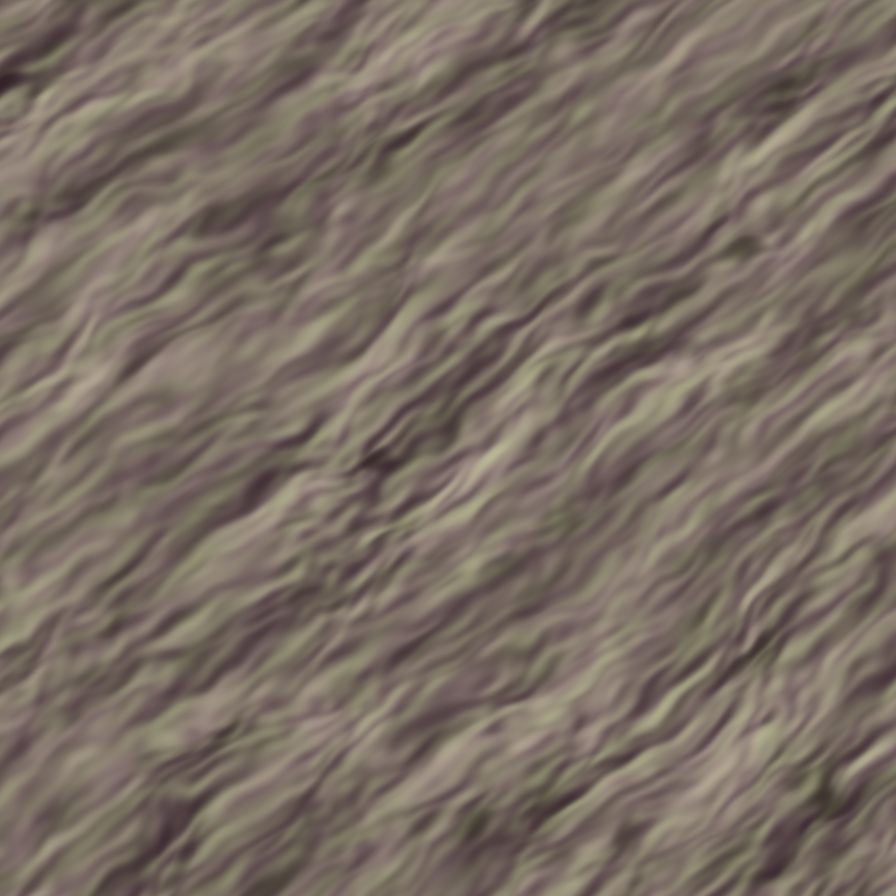
Write a WebGL 1 fragment shader that draws this texture.

```glsl
precision highp float;
// Weathered, fibrous rock or bark: slanted ridges lit from the upper left.
// Stretched gradient noise forms a height field; its slope across the grain
// gives the light, broad noise adds pale plates, dark pits and calm patches.

uniform vec2 u_resolution;

#define GRAIN_ANGLE 0.66    // mean direction of the ridges, radians
#define GRAIN_FAN 0.09      // turn of the grain toward the lower right
#define GRAIN_SCALE vec2(10.0, 38.0)
#define WAVINESS 0.010      // sideways wander of the ridges
#define LIGHT_REACH 0.005   // half distance between the slope samples
#define RELIEF 0.76         // contrast of the lit slopes
#define PLATE_TONE 0.80     // contrast of the broad pale plates
#define PIT_DEPTH 0.95
#define DARK vec3(0.33, 0.288, 0.262)
#define PALE vec3(0.61, 0.562, 0.502)
#define OLIVE_SHIFT vec3(-0.016, 0.014, -0.027)

// Unit gradient for a lattice cell
vec2 cellGradient(vec2 cell) {
  vec3 k = fract(cell.xyx * vec3(0.1031, 0.1030, 0.0973));
  k += dot(k, k.yzx + 33.33);
  float turn = 6.2832 * fract((k.x + k.y) * k.z);
  return vec2(cos(turn), sin(turn));
}

// Gradient noise, about -0.7 to 0.7
float noise(vec2 p) {
  vec2 cell = floor(p);
  vec2 f = fract(p);
  vec2 s = f * f * f * (f * (f * 6.0 - 15.0) + 10.0);
  float a = dot(cellGradient(cell), f);
  float b = dot(cellGradient(cell + vec2(1.0, 0.0)), f - vec2(1.0, 0.0));
  float c = dot(cellGradient(cell + vec2(0.0, 1.0)), f - vec2(0.0, 1.0));
  float d = dot(cellGradient(cell + 1.0), f - 1.0);
  return mix(mix(a, b, s.x), mix(c, d, s.x), s.y);
}

// Canvas position to (along, across) the grain, with bends and wiggles
vec2 grainSpace(vec2 p) {
  float angle = GRAIN_ANGLE + GRAIN_FAN * (p.x - p.y);
  vec2 axis = vec2(cos(angle), sin(angle));
  vec2 c = p - 0.5;
  vec2 q = vec2(dot(c, axis), dot(c, vec2(-axis.y, axis.x)));
  q.y += 0.025 * noise(p * 3.0 + 7.3);
  q.y += WAVINESS * noise(q * vec2(11.0, 15.0) + 31.7);
  q.y += 0.5 * WAVINESS * noise(q * vec2(25.0, 32.0) + 53.1);
  q.x += 0.06 * noise(q * vec2(6.0, 14.0) + 17.9);
  return q;
}

// Ridge height: wide, main and fine strands
float ridgeHeight(vec2 q) {
  float wide = noise(q * GRAIN_SCALE * 0.5 + 71.2);
  float strand = noise(q * GRAIN_SCALE + 11.4);
  float fine = noise(q * GRAIN_SCALE * vec2(2.6, 2.0) + 91.8);
  return 1.1 * wide + strand - 0.4 * abs(strand) + 0.55 * fine;
}

void main() {
  vec2 p = gl_FragCoord.xy / min(u_resolution.x, u_resolution.y);
  vec2 q = grainSpace(p);

  // Rough and calm areas, rougher toward the lower right
  float rough = 0.5 + 1.1 * noise(q * vec2(2.5, 5.0) + 23.6);
  rough = clamp(rough + 0.25 * (p.x - p.y), 0.0, 1.0);
  float strength = mix(0.6, 1.35, rough);

  // Light on the slope facing up and left
  vec2 reach = vec2(-0.4, 1.0) * LIGHT_REACH;
  float slope = ridgeHeight(q - reach) - ridgeHeight(q + reach);
  float lit = RELIEF * strength * slope;

  // Plates, soft mottling and pits
  float plate = noise(q * vec2(4.0, 13.0) + 41.5);
  float mottle = noise(q * vec2(18.0, 36.0) + 63.2);
  float pit = smoothstep(0.3, 0.55, noise(q * vec2(9.0, 24.0) + 83.9));
  float tone = 0.54 + lit + 0.3 * mottle;
  tone += PLATE_TONE * mix(0.6, 1.2, rough) * plate;
  tone -= PIT_DEPTH * pit * rough;

  // Soft limits keep the shadows and highlights muted
  float offset = tone - 0.5;
  tone = 0.5 + offset / sqrt(1.0 + 0.6 * offset * offset);

  // Olive on lit crests, mauve on the faces between them
  float tint = 1.4 * lit + 1.6 * noise(q * vec2(14.0, 44.0) + 5.7) - 0.1;
  vec3 color = mix(DARK, PALE, tone) + OLIVE_SHIFT * clamp(tint, -0.9, 1.2);
  gl_FragColor = vec4(clamp(color, 0.0, 1.0), 1.0);
}
```
